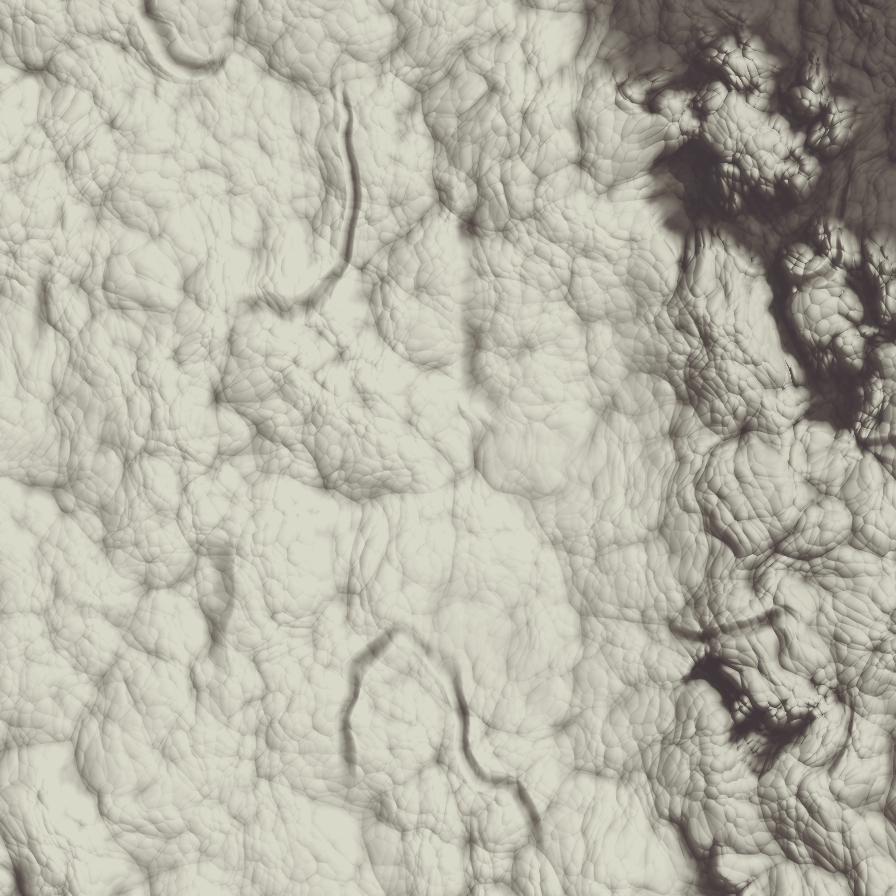
Write a Shadertoy shader that draws this texture.

```glsl
// Lumpy white plaster in raking light, breaking into dark chasms along the right side.

const vec3 PALETTE[6] = vec3[6](
    vec3(0.25, 0.22, 0.23), vec3(0.38, 0.34, 0.32), vec3(0.51, 0.49, 0.45),
    vec3(0.64, 0.63, 0.58), vec3(0.76, 0.75, 0.70), vec3(0.85, 0.85, 0.79));

const vec3  LIGHT        = vec3(0.43, 0.36, 0.83);  // from the upper right
const float LUMP_SCALE   = 7.0;    // largest lumps per canvas height
const float LUMP_HEIGHT  = 0.05;
const float OCTAVE_SCALE = 2.25;
const float OCTAVE_GAIN  = 0.38;
const float CRACK_DEPTH  = 0.012;
const float CHASM_DEPTH  = 0.05;
const float CHASM_EDGE   = 0.76;   // where the rough side begins
const float SHADOW_STEP  = 0.006;
const float CAVITY_SIZE  = 0.018;
const float GRAIN        = 0.035;

vec2 hash22(vec2 p) {
    vec3 q = fract(p.xyx * vec3(0.1031, 0.1030, 0.0973));
    q += dot(q, q.yzx + 33.33);
    return fract((q.xx + q.yz) * q.zy);
}

// Two independent channels of smooth value noise
vec2 noise2(vec2 p) {
    vec2 i = floor(p), f = fract(p);
    f = f * f * (3.0 - 2.0 * f);
    return mix(mix(hash22(i), hash22(i + vec2(1, 0)), f.x),
               mix(hash22(i + vec2(0, 1)), hash22(i + vec2(1, 1)), f.x), f.y);
}

// Scattered domes of random width, 0 at the floor and 1 at the tops
float domes(vec2 p) {
    vec2 cell = floor(p), f = fract(p);
    float nearest = 1.0;
    for (int y = -1; y <= 1; y++)
    for (int x = -1; x <= 1; x++) {
        vec2 o = vec2(x, y);
        vec2 h = hash22(cell + o + 50.0);
        vec2 d = o + 0.05 + 0.9 * h - f;
        nearest = min(nearest, dot(d, d) / (0.6 + 0.8 * fract(h.x * 7.3 + h.y * 3.1)));
    }
    return 1.0 - nearest;
}

// Distance to the right of the wavering edge of the rough side
float pastEdge(vec2 p) {
    float wobble = 0.07 * (noise2(vec2(p.y * 6.0, 4.0)).x - 0.5);
    return p.x - CHASM_EDGE + 0.08 * smoothstep(0.65, 1.0, p.y) - wobble;
}

// x: height, y: how deep inside a chasm
vec2 surface(vec2 p) {
    float past = pastEdge(p);
    float rough = smoothstep(-0.05, 0.05, past);
    vec2 q = p + 0.035 * (noise2(p * 9.0) - 0.5) + 0.012 * (noise2(p * 31.0 + 7.0) - 0.5);

    // Lumps upon lumps
    float lumps = 0.0, total = 0.0, amp = 1.0;
    vec2 s = q * LUMP_SCALE * vec2(1.12, 0.92);
    for (int i = 0; i < 4; i++) {
        lumps += amp * domes(s);
        total += amp;
        amp *= OCTAVE_GAIN;
        s = mat2(0.8, 0.6, -0.6, 0.8) * s * OCTAVE_SCALE + 17.0;
    }
    float patchiness = 0.5 + 0.9 * noise2(p * 3.5 + 21.0).x;
    float height = LUMP_HEIGHT * lumps * mix(patchiness, 1.5, rough);

    // Sparse thin cracks
    vec2 vein = noise2(q * vec2(9.0, 5.0) + 3.0);
    float crack = 1.0 - smoothstep(0.0, 0.08, abs(vein.x - 0.5));
    crack *= smoothstep(0.5, 0.7, noise2(q * 6.0 + 9.0).y);

    // Chasms between the lumps, densest just past the edge
    float seam = (past - 0.04) / 0.04;
    float gap = 0.75 * noise2(q * vec2(7.0, 5.0) + 13.0).y
              + 0.8 * (1.0 - lumps / total) + 0.08 * exp(-seam * seam);
    float chasm = rough * smoothstep(0.55, 0.69, gap);
    return vec2(height - CRACK_DEPTH * crack - CHASM_DEPTH * chasm, chasm);
}

void mainImage(out vec4 fragColor, in vec2 fragCoord) {
    vec2 p = fragCoord / iResolution.y;
    vec2 here = surface(p);
    float rough = smoothstep(-0.05, 0.05, pastEdge(p));

    // Facing towards the light, 1 on flat ground
    vec2 e = vec2(0.0015, 0.0);
    vec2 slope = (vec2(surface(p + e.xy).x, surface(p + e.yx).x) - here.x) / e.x;
    float facing = max(dot(normalize(vec3(-slope, 1.0)), LIGHT), 0.0) / LIGHT.z;

    // Cast shadow
    float blocked = 0.0;
    for (int i = 1; i <= 8; i++) {
        float t = SHADOW_STEP * float(i);
        float ray = here.x + t * 0.95;
        blocked = max(blocked, surface(p + t * normalize(LIGHT.xy)).x - ray);
    }
    float shadow = smoothstep(0.0, 0.014, blocked);

    // Darkening of hollows
    float around = 0.0;
    for (int i = 0; i < 6; i++) {
        float a = float(i) * 1.0472;
        around += surface(p + CAVITY_SIZE * vec2(cos(a), sin(a))).x / 6.0;
    }
    float cavity = clamp(45.0 * (around - here.x), 0.0, 0.6);

    // Tone, then colour from dark to light
    float tone = mix(0.93, 0.82, rough) + mix(0.5, 0.65, rough) * (facing - 1.0);
    tone *= (1.0 - cavity) * (1.0 - 0.6 * shadow) * (1.0 - 0.7 * here.y);
    tone += GRAIN * (noise2(p * 230.0).x - 0.5) + 0.08 * (noise2(p * 4.0 + 40.0).y - 0.5);
    vec3 color = PALETTE[0];
    for (int i = 1; i < 6; i++)
        color = mix(color, PALETTE[i], clamp(tone * 5.0 - float(i - 1), 0.0, 1.0));
    fragColor = vec4(color, 1.0);
}
```
